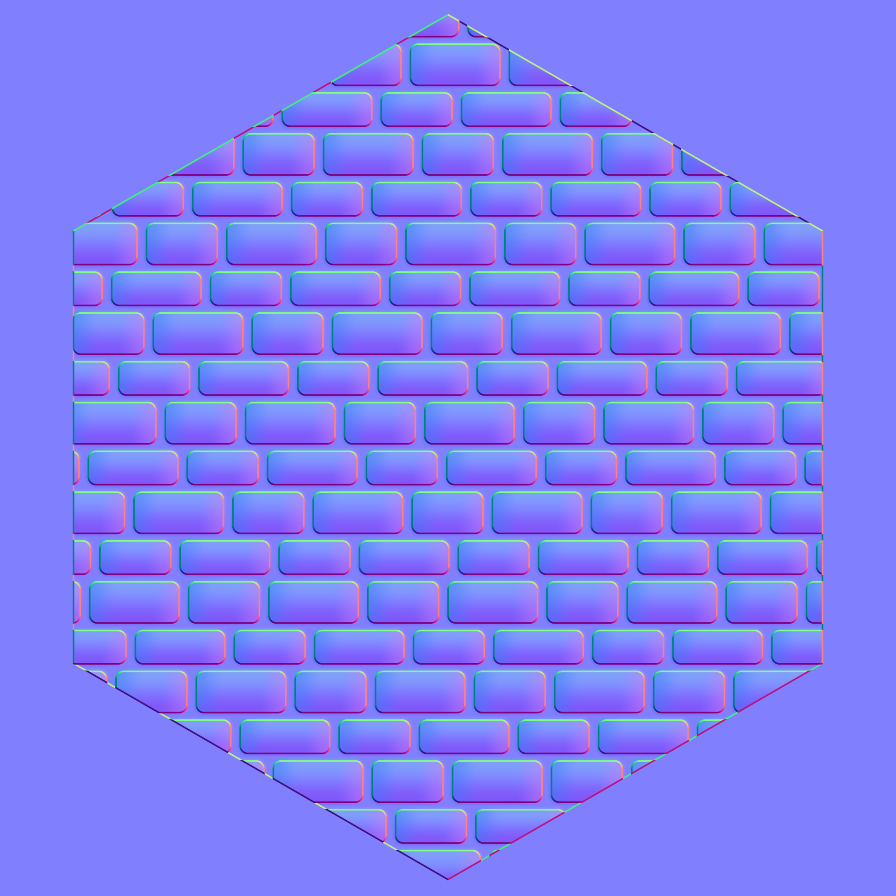
This texture map is drawn by a Shadertoy shader. Its source:

```glsl
// Tangent-space normal map of a brick wall cut to a pointy-top hexagon.
// Wide and narrow rounded bricks alternate in tall and short rows; every
// surface is an outward tilt that is packed into colour as a unit normal.

#define HEX_CENTER vec2(0.5, 0.501)
#define HEX_APOTHEM 0.4185
#define ROW_TOP 0.9277
#define PERIOD vec2(0.2, 0.1)
#define BIG_CELL vec2(0.0552, 0.0272)
#define MORTAR 0.0033
#define JOINT 0.0044
#define CORNER 0.0095
#define LINE 0.0018
#define DOME_TOP 0.24
#define DOME_BOTTOM -0.31
#define DOME_SIDE 0.28

// Sideways stagger of each row, added to a quarter-period step
const float STAGGER[20] = float[20](
    0.112, 0.108, 0.115, 0.111, 0.115, 0.103, 0.1245, 0.121, 0.122, 0.124,
    0.0985, 0.0995, 0.101, 0.150, 0.151, 0.169, 0.168, 0.155, 0.131, 0.186);

// Alternating big and small cells: local offset, index, half size
vec3 alternate(float x, float period, float big) {
    float t = x + big;
    float pair = floor(t / period);
    t -= pair * period;
    bool isBig = t < 2.0 * big;
    float center = isBig ? big : big + 0.5 * period;
    return vec3(t - center, 2.0 * pair + (isBig ? 0.0 : 1.0),
                isBig ? big : 0.5 * period - big);
}

// Signed distance in x, outward direction in yz
vec3 roundedBox(vec2 p, vec2 halfSize) {
    vec2 q = abs(p) - halfSize + CORNER;
    vec2 dir = q.x > q.y ? vec2(1.0, 0.0) : vec2(0.0, 1.0);
    if (min(q.x, q.y) > 0.0) dir = normalize(q);
    float d = length(max(q, 0.0)) + min(max(q.x, q.y), 0.0) - CORNER;
    return vec3(d, dir * sign(p));
}

vec3 hexagon(vec2 p) {
    vec2 slant = vec2(0.5, 0.8660254);
    vec2 a = abs(p);
    float along = dot(a, slant);
    vec2 dir = a.x > along ? vec2(1.0, 0.0) : slant;
    return vec3(max(a.x, along) - HEX_APOTHEM, dir * sign(p));
}

vec3 packNormal(vec2 tilt) {
    float z = sqrt(max(1.0 - dot(tilt, tilt), 0.0));
    return 0.5 + 0.5 * vec3(tilt, z);
}

// Coverage of a band of the given width centred on d = 0
float band(float d, float width, float px) {
    return 1.0 - smoothstep(0.5 * (width - px), 0.5 * (width + px), abs(d));
}

// Soft pillow shape inside one brick
vec2 domeTilt(vec2 p, vec2 halfSize) {
    float side = smoothstep(halfSize.x - 0.032, halfSize.x, abs(p.x));
    float rise = smoothstep(-0.85, 0.85, p.y / halfSize.y);
    return vec2(sign(p.x) * DOME_SIDE * side,
                mix(DOME_BOTTOM, DOME_TOP, rise) * (1.0 - 0.45 * side));
}

void mainImage(out vec4 fragColor, in vec2 fragCoord) {
    float px = 1.0 / min(iResolution.x, iResolution.y);
    vec2 uv = (fragCoord - 0.5 * iResolution.xy) * px + 0.5;

    // Find the row, then the brick within it
    vec3 row = alternate(ROW_TOP - uv.y, PERIOD.y, BIG_CELL.y);
    int rowId = clamp(int(row.y) + 1, 0, 19);
    float shift = 0.25 * PERIOD.x * row.y + STAGGER[rowId];
    vec3 col = alternate(uv.x - shift, PERIOD.x, BIG_CELL.x);
    vec2 p = vec2(col.x, -row.x);
    vec2 halfSize = vec2(col.z - JOINT, row.z - MORTAR);
    vec3 brick = roundedBox(p, halfSize);

    // Dome shading fades out into the mortar
    float fade = brick.x < 0.0 ? 1.0 : 0.5 - 0.5 * smoothstep(0.0, 0.004, brick.x);
    vec3 wall = packNormal(domeTilt(p, halfSize) * fade);

    // Sharp bevel around each brick
    float bevel = band(brick.x + 0.5 * LINE, LINE, px);
    wall = mix(wall, packNormal(brick.yz), bevel);

    // Hexagon cut: bricks stand above the flat ground, mortar lies below it
    vec3 hex = hexagon(uv - HEX_CENTER);
    vec3 flatGround = packNormal(vec2(0.0));
    float inside = 1.0 - smoothstep(-0.5 * px, 0.5 * px, hex.x);
    vec3 color = mix(flatGround, wall, inside);
    float raised = 1.0 - smoothstep(-0.5 * px, 0.5 * px, brick.x);
    vec3 rim = mix(packNormal(-hex.yz), packNormal(hex.yz), raised);
    color = mix(color, rim, band(hex.x + 0.3 * LINE, LINE, px));

    fragColor = vec4(color, 1.0);
}
```
